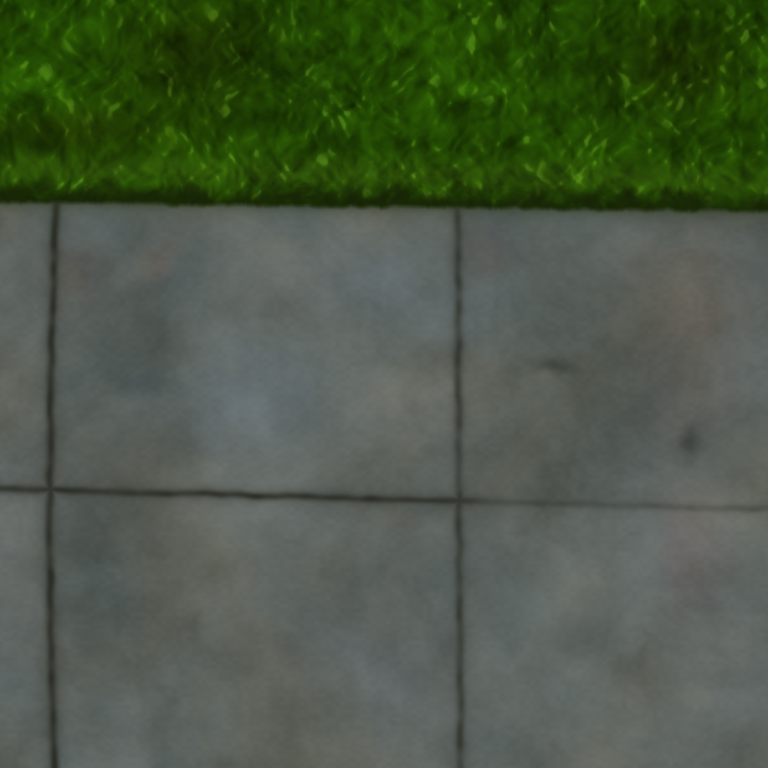
This texture is drawn by a WebGL 1 fragment shader. Its source:

```glsl
precision highp float;
// A mown lawn above weathered grey paving slabs, seen from overhead.
// Layered value noise gives the stone its mottling; stretched noise in
// several directions gives grass blades; joints are soft distance bands.

uniform vec2 u_resolution;

float hash(vec2 p) {
  return fract(sin(dot(p, vec2(127.1, 311.7))) * 43758.545);
}

float noise(vec2 p) {
  vec2 i = floor(p), f = fract(p);
  f = f * f * (3.0 - 2.0 * f);
  return mix(mix(hash(i), hash(i + vec2(1.0, 0.0)), f.x),
             mix(hash(i + vec2(0.0, 1.0)), hash(i + vec2(1.0, 1.0)), f.x), f.y);
}

float fbm(vec2 p) {
  float sum = 0.0, amp = 0.5;
  for (int i = 0; i < 5; i++) {
    sum += amp * noise(p);
    p = mat2(0.8, 0.6, -0.6, 0.8) * p * 2.03 + 17.3;
    amp *= 0.5;
  }
  return sum / 0.97;
}

// Soft elliptical patch, 1 at its centre
float patchAt(vec2 p, vec2 centre, vec2 radius) {
  vec2 d = (p - centre) / radius;
  return exp(-dot(d, d));
}

// Thin dark core with a faint wider shadow
float joint(float d, float width) {
  d /= width;
  return 0.75 * exp(-d * d) + 0.25 * exp(-d * d * 0.16);
}

vec3 stone(vec2 p) {
  vec2 warp = p + 0.06 * vec2(fbm(p * 7.0), fbm(p * 7.0 + 40.0)) - 0.03;
  float broad = fbm(warp * 6.0 + 3.0) - 0.5;
  float fine = fbm(warp * 24.0 + 9.0) - 0.5;
  float tint = fbm(warp * 8.0 + 61.0) - 0.5;
  vec3 col = vec3(0.372, 0.395, 0.376) + 0.13 * broad + 0.075 * fine;
  col += tint * vec3(0.03, -0.01, -0.06);
  col += 0.018 * (noise(p * vec2(150.0, 190.0)) - 0.5);

  // Cool, pale areas
  float cool = patchAt(warp, vec2(0.31, 0.46), vec2(0.08, 0.07))
             + patchAt(warp, vec2(0.49, 0.14), vec2(0.09, 0.08))
             + patchAt(warp, vec2(0.0, 0.25), vec2(0.06, 0.12))
             + 0.8 * patchAt(warp, vec2(0.40, 0.63), vec2(0.09, 0.05))
             + 0.7 * patchAt(warp, vec2(0.95, 0.11), vec2(0.08, 0.08));
  col += cool * vec3(0.025, 0.032, 0.052);

  // Dark, worn areas
  float worn = patchAt(warp, vec2(0.74, 0.58), vec2(0.08, 0.09))
             + 0.8 * patchAt(warp, vec2(0.80, 0.42), vec2(0.10, 0.06))
             + 0.7 * patchAt(warp, vec2(0.18, 0.55), vec2(0.10, 0.06))
             + 0.7 * patchAt(warp, vec2(0.11, 0.28), vec2(0.05, 0.07))
             + 0.7 * patchAt(warp, vec2(0.23, 0.41), vec2(0.04, 0.04));
  col -= worn * vec3(0.050, 0.046, 0.044);
  col -= 0.025 * smoothstep(0.58, 0.62, p.x) * smoothstep(0.33, 0.36, p.y);

  // Rusty stains and small chips
  float rust = patchAt(warp, vec2(0.90, 0.28), vec2(0.035, 0.09))
             + 0.6 * patchAt(warp, vec2(0.90, 0.57), vec2(0.07, 0.13))
             + 0.8 * patchAt(warp, vec2(0.205, 0.67), vec2(0.018, 0.03))
             + 0.6 * patchAt(warp, vec2(0.10, 0.65), vec2(0.03, 0.04))
             + 0.6 * patchAt(warp, vec2(0.63, 0.67), vec2(0.04, 0.03));
  col += rust * vec3(0.025, -0.018, -0.025);
  float chip = patchAt(warp, vec2(0.905, 0.435), vec2(0.015, 0.018))
             + patchAt(warp, vec2(0.715, 0.51), vec2(0.022, 0.008));
  return col - 0.09 * chip;
}

vec3 grass(vec2 p, float above) {
  // Blades: noise stretched along three leaning directions
  vec2 bent = p + 0.035 * vec2(fbm(p * 14.0), fbm(p * 14.0 + 23.0));
  float blades = 0.0;
  for (int i = 0; i < 3; i++) {
    float a = -0.7 + 0.75 * float(i);
    vec2 q = mat2(cos(a), sin(a), -sin(a), cos(a)) * bent;
    blades += noise(q * vec2(150.0, 42.0) + 31.0 * float(i)) / 3.0;
  }
  float clumps = fbm(p * 9.0 + 5.0) - 0.5;
  float tufts = fbm(bent * 42.0) - 0.5;
  float light = 1.0 + 0.5 * clumps + 0.65 * tufts + 0.75 * (blades - 0.5);
  vec3 col = vec3(0.133, 0.278, 0.012) * light;
  col += vec3(0.10, 0.11, 0.05) * smoothstep(0.62, 0.85, blades);

  // Bare, darker areas and the paler fringe
  float bare = patchAt(p, vec2(0.25, 0.93), vec2(0.09, 0.07))
             + patchAt(p, vec2(0.88, 0.92), vec2(0.08, 0.06))
             + patchAt(p, vec2(0.09, 0.83), vec2(0.13, 0.03));
  col *= 1.0 - bare * vec3(0.10, 0.26, 0.15);
  float fringe = exp(-pow((above - 0.042) / 0.022, 2.0));
  col += fringe * (0.4 + blades) * vec3(0.045, 0.04, 0.02);
  float shade = 1.0 - smoothstep(0.004, 0.034, above + 0.03 * tufts);
  return mix(col, vec3(0.085, 0.125, 0.025), 0.8 * shade);
}

void main() {
  vec2 p = gl_FragCoord.xy / u_resolution;
  float wobble = 0.003 * (noise(p * 45.0) - 0.5);
  vec3 col = stone(p);

  // Joints, fading on the right of the cross seam
  float left = joint(p.x - 0.065 - 0.05 * pow(p.y - 0.33, 2.0) + wobble, 0.0055);
  float right = joint(p.x - 0.600 + 0.006 * p.y + wobble, 0.0055);
  float cross = joint(p.y - 0.364 + 0.027 * p.x + wobble, 0.0050);
  cross *= mix(0.85, 0.35, smoothstep(0.53, 0.68, p.x));
  float grit = 0.75 + 0.5 * noise(p * 60.0 + 8.0);
  float seam = max(max(0.85 * left, 0.62 * right), cross) * grit;
  col = mix(col, vec3(0.165, 0.175, 0.145), clamp(seam, 0.0, 0.95));

  // Lawn edge with a shadow spilling onto the slabs
  float above = p.y - 0.736 + 0.012 * p.x;
  col = mix(col, vec3(0.20, 0.24, 0.15), 0.6 * exp(min(above, 0.0) * 110.0));
  float ragged = above + 0.008 * (fbm(p * vec2(70.0, 25.0)) - 0.5);
  col = mix(col, grass(p, above), smoothstep(-0.004, 0.005, ragged));
  gl_FragColor = vec4(clamp(col, 0.0, 1.0), 1.0);
}
```
